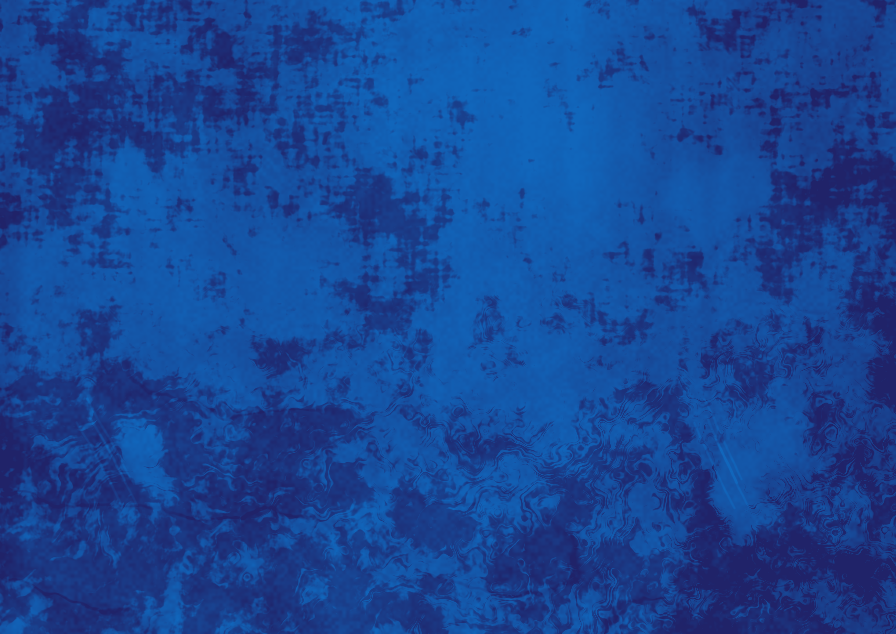
Reproduce this texture procedurally as a Shadertoy shader.

```glsl
// A weathered blue wall: pale vertical washes under broken indigo grime.
// A broad wear mask thresholds rough noise into specks, woven streaks and
// slanted strokes; worn patches, cracks and scratches finish the surface.

const vec3 INDIGO = vec3(0.125, 0.130, 0.405);
const vec3 AZURE = vec3(0.065, 0.400, 0.735);
const float CLEAN_TONE = 0.85;     // brightness of bare paint
const float GRIME_DEPTH = 0.50;    // darkening by solid grime
const float STAIN_DEPTH = 0.20;    // darkening by soft stains
const float GRIME_SCALE = 18.0;    // coarsest speck frequency
const float GRIME_SOFTNESS = 0.09; // half width of the speck edges
const float REPEAT_WIDTH = 0.97;   // spacing of the recurring patches
const int SCRATCH_COUNT = 4;

float hash(vec2 p) {
    vec3 q = fract(vec3(p.xyx) * 0.1031);
    q += dot(q, q.yzx + 33.33);
    return fract((q.x + q.y) * q.z);
}

float noise(vec2 p) {
    vec2 cell = floor(p), f = fract(p);
    f = f * f * (3.0 - 2.0 * f);
    float low = mix(hash(cell), hash(cell + vec2(1, 0)), f.x);
    float high = mix(hash(cell + vec2(0, 1)), hash(cell + vec2(1, 1)), f.x);
    return mix(low, high, f.y);
}

mat2 rotation(float angle) {
    float c = cos(angle), s = sin(angle);
    return mat2(c, s, -s, c);
}

// Five octaves, normalised to 0..1; a higher gain is rougher.
float fbm(vec2 p, float gain) {
    float sum = 0.0, total = 0.0, weight = 1.0;
    for (int i = 0; i < 5; i++) {
        sum += weight * noise(p);
        total += weight;
        weight *= gain;
        p = rotation(0.6) * p * 2.02 + 17.3;
    }
    return sum / total;
}

float segmentDistance(vec2 p, vec2 a, vec2 b) {
    vec2 ab = b - a;
    return length(p - a - ab * clamp(dot(p - a, ab) / dot(ab, ab), 0.0, 1.0));
}

// Bare paint: vertical washes, shaded towards both sides.
float paintTone(vec2 p, float width) {
    float wideBand = noise(vec2(p.x * 9.0, p.y * 0.8 + 4.0)) - 0.5;
    float thinBand = noise(vec2(p.x * 42.0, p.y * 1.2)) - 0.5;
    float side = p.x / width;
    float shade = 0.15 * smoothstep(0.60, 0.82, side)
                + 0.12 * smoothstep(0.86, 1.0, side)
                + 0.18 * (1.0 - smoothstep(0.0, 0.035, side));
    return CLEAN_TONE + 0.16 * wideBand + 0.09 * thinBand - shade
         + 0.25 * (fbm(p * 2.3 + 8.0, 0.5) - 0.5);
}

// Worn places: a wandering central clearing and recurring small patches.
vec2 wornAreas(vec2 p, vec2 local) {
    float axis = 0.67 + 0.09 * smoothstep(0.35, 0.7, p.y);
    float spread = mix(0.11, 0.21, smoothstep(0.25, 0.65, p.y));
    float offset = (p.x - axis) / spread;
    float clearing = exp(-offset * offset);
    float patches = 0.0;
    for (int i = 0; i < 2; i++) {
        vec2 d = local - vec2(0.05 * float(1 - i), mix(0.27, 0.69, float(i)));
        patches = max(patches, 1.0 - smoothstep(0.03, 0.075, length(d * vec2(1.1, 0.8))));
    }
    return vec2(clearing, patches);
}

// Rough specks, woven above and brushed on a slant below.
float grimeNoise(vec2 p, vec2 warp) {
    float specks = fbm((p + 0.2 * warp) * GRIME_SCALE, 0.74);
    float weave = 0.5 * (noise(p * vec2(45.0, 190.0)) + noise(p * vec2(170.0, 32.0)));
    vec2 slanted = rotation(-0.65 + 5.0 * warp.x) * p;
    float strokes = 0.6 * noise(slanted * vec2(24.0, 90.0))
                  + 0.4 * noise(slanted * vec2(60.0, 190.0));
    float lower = 1.0 - smoothstep(0.3, 0.65, p.y + warp.y);
    return 0.5 + 1.15 * (mix(specks, mix(weave, strokes, lower), 0.32) - 0.5);
}

void mainImage(out vec4 fragColor, in vec2 fragCoord) {
    vec2 p = fragCoord / iResolution.y;
    float width = iResolution.x / iResolution.y;
    vec2 warp = 0.22 * (vec2(fbm(p * 5.0, 0.6), fbm(p * 5.0 + 31.0, 0.6)) - 0.5);
    vec2 local = vec2(mod(p.x - 0.18 + 0.5 * REPEAT_WIDTH, REPEAT_WIDTH)
                      - 0.5 * REPEAT_WIDTH, p.y);
    vec2 worn = wornAreas(p + warp, local + warp);

    // Broad grime cover, heavier low down and thin on worn paint.
    float cover = 0.60 + 1.8 * (fbm(p * vec2(3.6, 4.2) + warp + 2.7, 0.55) - 0.5)
                + 0.40 * (0.5 - p.y) - 0.42 * worn.x - 0.55 * worn.y;
    cover = clamp(cover, 0.0, 1.1);

    // Paint, soft stains and broken grime.
    float tone = paintTone(p, width) + 0.07 * worn.x + 0.10 * worn.y;
    float stain = smoothstep(0.38, 0.66, fbm(p * 9.0 + 5.0 * warp, 0.68));
    tone -= STAIN_DEPTH * stain * (0.25 + 0.85 * cover);
    float level = grimeNoise(p, warp) - 0.5 + mix(-0.20, 0.085, cover);
    tone -= GRIME_DEPTH * smoothstep(-GRIME_SOFTNESS, GRIME_SOFTNESS, level);

    // Thin, mostly level cracks in the lower half.
    float ridge = abs(noise((p + 0.5 * warp) * vec2(2.6, 7.0) + 9.0) - 0.5);
    float crackArea = cover * (1.0 - smoothstep(0.4, 0.6, p.y));
    tone -= 0.22 * crackArea * (1.0 - smoothstep(0.004, 0.022, ridge));

    // Faint pale scratches falling to the right.
    for (int i = 0; i < SCRATCH_COUNT; i++) {
        float seed = float(i) + 3.0;
        vec2 start = vec2(-0.09 + 0.08 * hash(vec2(seed, 1.0)),
                          0.27 + 0.10 * hash(vec2(seed, 2.0)));
        vec2 reach = vec2(0.07, -0.14) * (0.4 + 0.7 * hash(vec2(seed, 3.0)));
        float d = segmentDistance(local + 0.06 * warp, start, start + reach);
        tone += 0.16 * (1.0 - smoothstep(0.0005, 0.003, d));
    }

    // Fine surface grain.
    tone += 0.17 * (noise(p * 175.0) - 0.5) * (0.35 + cover);
    fragColor = vec4(mix(INDIGO, AZURE, clamp(tone, 0.02, 1.0)), 1.0);
}
```
